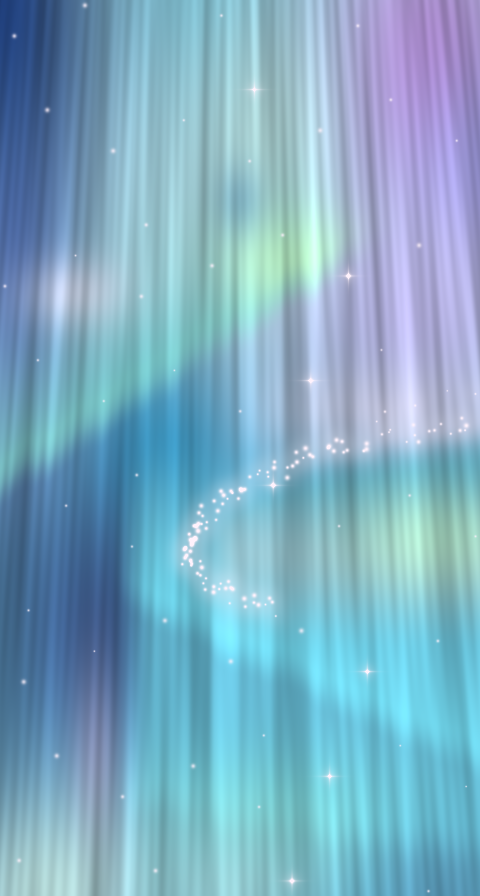
A Shadertoy shader for this background:

```glsl
const vec3 NAVY = vec3(0.12, 0.24, 0.47), INDIGO = vec3(0.30, 0.37, 0.65);
const vec3 SLATE = vec3(0.22, 0.34, 0.54), BLUE = vec3(0.14, 0.51, 0.71);
const vec3 STEEL = vec3(0.33, 0.54, 0.68), MIST = vec3(0.62, 0.77, 0.81);
const vec3 TEAL = vec3(0.37, 0.69, 0.78), CYAN = vec3(0.43, 0.83, 0.91);
const vec3 MINT = vec3(0.51, 0.84, 0.79), LIME = vec3(0.73, 0.94, 0.76);
const vec3 PURPLE = vec3(0.69, 0.54, 0.82), VIOLET = vec3(0.61, 0.60, 0.93);
const vec3 LAVENDER = vec3(0.69, 0.66, 0.85), BLUSH = vec3(0.85, 0.80, 0.89);
const vec3 CREAM = vec3(0.73, 0.86, 0.83), STARLIGHT = vec3(1.0, 0.95, 0.99);
const float RAY_CONTRAST = 0.30, FINE_CONTRAST = 0.26, STAR_SIZE = 0.0018;
const int STAR_COUNT = 56, BEAD_COUNT = 110;
// Bezier points of the sparkling ribbon
const vec2 RIBBON_A = vec2(1.02, 0.525), RIBBON_B = vec2(0.55, 0.52);
const vec2 RIBBON_C = vec2(0.13, 0.36), RIBBON_D = vec2(0.60, 0.32);

float hash(float n) { return fract(sin(n * 127.1 + 3.7) * 4375.85); }

vec2 gradientAt(vec2 cell) {
    float angle = 6.2832 * hash(dot(cell, vec2(1.0, 57.3)));
    return vec2(cos(angle), sin(angle));
}

float gradientNoise(vec2 p) {
    vec2 i = floor(p), f = fract(p), e = vec2(1.0, 0.0);
    vec2 w = f * f * f * (f * (f * 6.0 - 15.0) + 10.0);
    float low = mix(dot(gradientAt(i), f), dot(gradientAt(i + e), f - e), w.x);
    float high = mix(dot(gradientAt(i + e.yx), f - e.yx), dot(gradientAt(i + 1.0), f - 1.0), w.x);
    return mix(low, high, w.y);
}

// Elliptical wash of colour: centre in xy, radii in zw
void wash(inout vec3 col, vec2 p, vec4 spot, vec3 tint, float strength) {
    vec2 d = (p - spot.xy) / spot.zw;
    col = mix(col, tint, strength * exp(-dot(d, d)));
}

// Light hanging above a soft lower edge
float curtain(float above, float softness, float height) {
    return smoothstep(-softness, softness, above) * exp(-max(above, 0.0) / height);
}

vec2 ribbon(float t) {
    float s = 1.0 - t;
    return s * s * (s * RIBBON_A + 3.0 * t * RIBBON_B) + t * t * (3.0 * s * RIBBON_C + t * RIBBON_D);
}

float starGlow(vec2 d, float size) { return exp(-dot(d, d) / (size * size)); }

float sparkle(vec2 d, float size) {
    vec2 a = abs(d) / size;
    return exp(-a.x * 0.7 - a.y * 4.0) + exp(-a.y * 0.7 - a.x * 4.0);
}

vec3 sky(vec2 p, float rays) {
    vec3 col = mix(STEEL, MIST, smoothstep(0.35, 0.7, p.y));
    // Upper sky
    wash(col, p, vec4(0.42, 1.02, 0.25, 0.14), TEAL, 0.55);
    wash(col, p, vec4(0.03, 0.70, 0.13, 0.25), INDIGO, 0.8);
    wash(col, p, vec4(0.00, 1.00, 0.20, 0.26), NAVY, 1.0);
    wash(col, p, vec4(0.90, 0.93, 0.22, 0.22), PURPLE, 0.95);
    wash(col, p, vec4(1.04, 0.79, 0.18, 0.12), VIOLET, 0.85);
    wash(col, p, vec4(0.86, 0.65, 0.30, 0.15), LAVENDER, 0.95);
    wash(col, p, vec4(0.78, 0.54, 0.30, 0.05), BLUSH, 0.65);
    wash(col, p, vec4(0.56, 0.83, 0.13, 0.15), CREAM, 0.6);
    wash(col, p, vec4(0.17, 0.67, 0.11, 0.04), BLUSH, 0.8);
    // Shadowed middle left
    wash(col, p, vec4(0.34, 0.49, 0.16, 0.11), BLUE, 0.9);
    wash(col, p, vec4(0.20, 0.30, 0.16, 0.14), SLATE, 0.95);
    // Green curtain with its curl
    float above = p.y - (0.455 + 0.36 * p.x) + 0.015 * rays;
    float reach = 1.0 - smoothstep(0.60, 0.76, p.x);
    col = mix(col, MINT, 0.9 * reach * curtain(above, 0.03, 0.09));
    wash(col, p, vec4(0.60, 0.71, 0.13, 0.055), LIME, 0.9 * smoothstep(-0.03, 0.03, above));
    wash(col, p, vec4(0.50, 0.775, 0.05, 0.04), STEEL, 0.45);
    // Cyan curtain across the lower right
    float body = smoothstep(0.23, 0.33, p.x);
    col = mix(col, TEAL, 0.85 * body * (1.0 - smoothstep(0.36, 0.52, p.y)));
    above = p.y - (0.40 - 0.25 * p.x) + 0.015 * rays;
    col = mix(col, CYAN, 0.95 * body * curtain(above, 0.025, 0.13));
    // Hollow inside the ribbon
    float rim = 0.375 + 0.145 * pow(max((p.x - 0.40) / 0.60, 0.0), 0.35);
    float hollow = smoothstep(0.40, 0.50, p.x) * smoothstep(-0.01, 0.04, rim - p.y);
    hollow *= smoothstep(0.27, 0.38, p.y);
    col = mix(col, mix(TEAL * 0.94, MIST * 0.92, smoothstep(0.48, 0.38, p.y)), 0.85 * hollow);
    wash(col, p, vec4(0.91, 0.40, 0.19, 0.06), LIME, 0.6);
    // Lowest folds and pale beams
    above = p.y - (0.13 - 0.08 * p.x) + 0.02 * rays;
    col = mix(col, CYAN, 0.65 * body * curtain(above, 0.03, 0.08));
    wash(col, p, vec4(0.57, 0.09, 0.25, 0.07), MINT, 0.5);
    wash(col, p, vec4(0.50, 0.00, 0.20, 0.08), CREAM, 0.5);
    wash(col, p, vec4(0.92, 0.00, 0.14, 0.07), STEEL, 0.55);
    wash(col, p, vec4(0.20, 0.14, 0.05, 0.12), LAVENDER, 0.65);
    wash(col, p, vec4(0.10, 0.00, 0.24, 0.12), CREAM, 0.85);
    return col;
}

void mainImage(out vec4 fragColor, in vec2 fragCoord) {
    vec2 p = fragCoord / iResolution.xy, aspect = vec2(iResolution.x / iResolution.y, 1.0);
    // Rays fan out towards the bottom
    float fan = (p.x - 0.45) / (1.2 - 0.3 * p.y);
    float rays = gradientNoise(vec2(fan * 17.0 + 40.0, p.y * 1.7));
    float fine = gradientNoise(vec2(fan * 55.0 + 90.0, p.y * 2.5));
    vec3 col = sky(p, rays + 0.6 * fine) * (1.0 + RAY_CONTRAST * rays + FINE_CONTRAST * fine);
    // Scattered stars, every eighth one with four points
    float light = 0.0, haze = 0.0;
    for (int i = 0; i < STAR_COUNT; i++) {
        float n = float(i);
        vec2 d = (p - fract(vec2(0.53, 0.90) + n * vec2(0.7549, 0.5698))) * aspect;
        light += 0.75 * starGlow(d, STAR_SIZE * (0.5 + hash(n + 9.0)));
        if (i % 8 == 0) light += sparkle(d, STAR_SIZE * 2.2) + 0.2 * starGlow(d, 0.009);
    }
    // Beads and haze along the ribbon
    for (int i = 0; i < BEAD_COUNT; i++) {
        float n = float(i), t = n / float(BEAD_COUNT);
        vec2 bead = ribbon(t) + (vec2(hash(n + 70.0), hash(n + 210.0)) - 0.5) * vec2(0.035, 0.022);
        bead.y += step(0.68, hash(n + 330.0)) * 0.03 * smoothstep(0.4, 0.1, t);
        vec2 d = (p - bead) * aspect;
        light += 0.8 * starGlow(d, STAR_SIZE * (0.6 + hash(n + 500.0)));
        haze += starGlow(d, 0.014);
    }
    light += 0.4 * (1.0 - exp(-0.22 * haze));
    fragColor = vec4(clamp(mix(col, STARLIGHT, min(light, 1.0)), 0.0, 1.0), 1.0);
}
```
